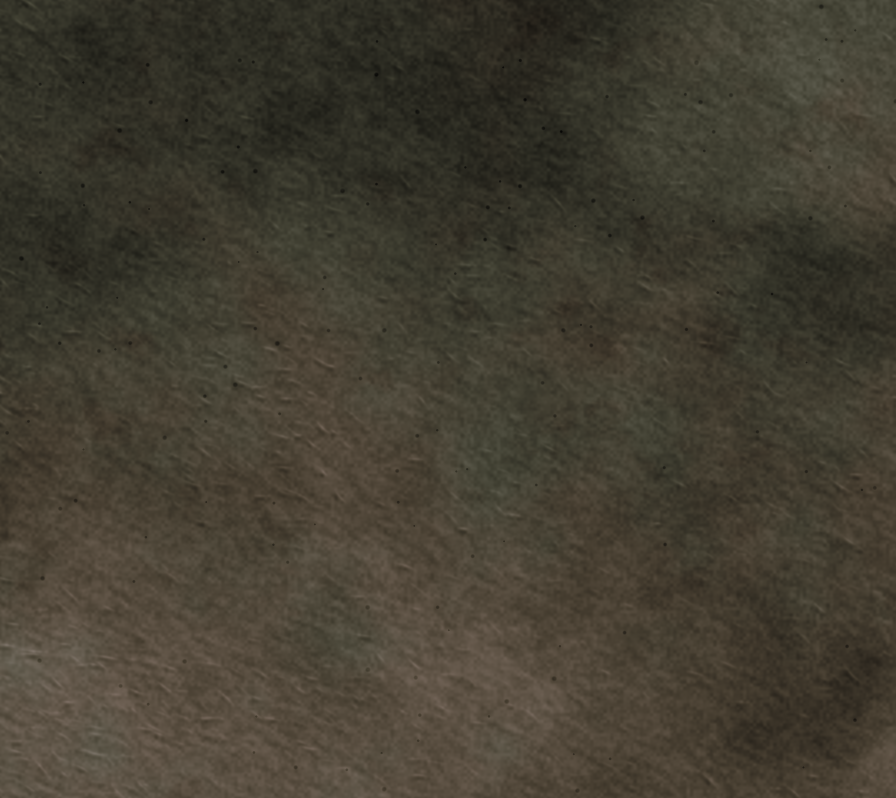
Reproduce this texture procedurally as a Shadertoy shader.

```glsl
// Dim, mottled earth-coloured paint with fine grain and short slanted flecks.
#define COOL_TINT vec3(1.01, 1.00, 0.785)
#define WARM_TINT vec3(1.085, 0.95, 0.74)
#define TONE_BOTTOM 0.305
#define TONE_TOP 0.198
#define MOTTLE 0.11
#define BLOTCH 0.075
#define SMUDGE 0.035
#define GRAIN 0.085
#define BRUSH_RELIEF 0.045
#define FLECK_CELL 0.021
#define FLECK_LIGHT 0.085
#define FLECK_ANGLE -0.42

float hash(vec2 p) {
    vec3 q = fract(vec3(p.xyx) * 0.1031);
    q += dot(q, q.yzx + 33.33);
    return fract((q.x + q.y) * q.z);
}

float noise(vec2 p) {
    vec2 i = floor(p), f = fract(p);
    f = f * f * (3.0 - 2.0 * f);
    return mix(mix(hash(i), hash(i + vec2(1, 0)), f.x),
               mix(hash(i + vec2(0, 1)), hash(i + vec2(1, 1)), f.x), f.y);
}

mat2 rotation(float a) {
    return mat2(cos(a), -sin(a), sin(a), cos(a));
}

float fbm(vec2 p) {
    float sum = 0.0, weight = 0.5;
    for (int i = 0; i < 5; i++) {
        sum += weight * noise(p);
        p = rotation(0.6) * p * 2.03 + 17.3;
        weight *= 0.5;
    }
    return sum / 0.96875;
}

// Broad light and dark clouds: centre x, centre y, radius, brightness
const vec4 CLOUDS[10] = vec4[10](
    vec4(0.05, 0.13, 0.28, 0.050), vec4(0.52, 0.17, 0.13, 0.040),
    vec4(0.88, 0.14, 0.10, -0.085), vec4(0.47, 0.92, 0.18, -0.035),
    vec4(0.08, 0.97, 0.24, -0.025), vec4(0.95, 0.88, 0.22, 0.070),
    vec4(0.93, 0.62, 0.13, -0.055), vec4(0.08, 0.67, 0.10, -0.040),
    vec4(0.78, 0.63, 0.08, 0.030), vec4(0.67, 0.52, 0.15, -0.025));

float cloudTone(vec2 uv) {
    float tone = mix(TONE_BOTTOM, TONE_TOP, uv.y);
    for (int i = 0; i < 10; i++) {
        vec2 d = (uv - CLOUDS[i].xy) / CLOUDS[i].z;
        tone += CLOUDS[i].w * exp(-dot(d, d));
    }
    return tone;
}

// Short curved strokes, each with a lit ridge and a shadow under it
float flecks(vec2 p, float seed) {
    vec2 cell = floor(p / FLECK_CELL);
    float sum = 0.0;
    for (int y = -1; y <= 1; y++)
    for (int x = -1; x <= 1; x++) {
        vec2 id = cell + vec2(x, y);
        vec2 key = id + seed;
        vec2 centre = (id + vec2(hash(key + 3.1), hash(key + 47.7))) * FLECK_CELL;
        float patchy = smoothstep(0.3, 0.7, noise(centre * 8.0 + seed));
        float leftward = mix(1.0, 0.3, smoothstep(0.3, 0.75, centre.x));
        float chance = 0.65 * patchy * leftward + 0.06;
        float vigour = hash(key + 12.9);
        float strength = step(hash(key + 91.3), chance) * mix(0.2, 1.0, vigour * vigour);
        float angle = FLECK_ANGLE + 0.9 * (hash(key + 65.2) - 0.5);
        vec2 q = rotation(angle) * (p - centre);
        float halfLength = mix(0.004, 0.012, hash(key + 28.4));
        q.y += 16.0 * (hash(key + 7.7) - 0.5) * q.x * q.x;
        float along = exp(-pow(q.x / halfLength, 2.0));
        float ridge = exp(-pow(q.y / 0.0019, 2.0));
        float shadow = exp(-pow((q.y + 0.0046) / 0.0027, 2.0));
        sum += strength * along * (ridge - 0.6 * shadow);
    }
    return sum;
}

// Sparse round pinholes
float specks(vec2 p) {
    vec2 cell = floor(p * 45.0), f = fract(p * 45.0);
    vec2 centre = 0.2 + 0.6 * vec2(hash(cell + 5.3), hash(cell + 19.1));
    float size = mix(0.05, 0.13, hash(cell + 33.7));
    return step(hash(cell + 61.9), 0.07) * smoothstep(size * 1.5, size * 0.4, length(f - centre));
}

void mainImage(out vec4 fragColor, in vec2 fragCoord) {
    vec2 uv = fragCoord / iResolution.xy;
    vec2 p = fragCoord / iResolution.y;

    // Clouds with ragged, brushed edges, then smaller blotches
    vec2 warp = vec2(fbm(p * 7.0 + 4.0), fbm(p * 7.0 + 31.0)) - 0.5;
    float tone = cloudTone(uv + 0.16 * warp);
    tone += MOTTLE * (fbm(p * vec2(4.5, 6.0) + warp + 9.0) - 0.5);
    tone += BLOTCH * (fbm(p * vec2(19.0, 24.0) + 2.0 * warp + 21.0) - 0.5);
    float smudge = smoothstep(0.58, 0.85, fbm(p * vec2(17.0, 21.0) + 53.0));
    tone -= SMUDGE * smudge;

    // Slanted brush relief and strokes
    vec2 brushed = rotation(FLECK_ANGLE) * p * vec2(55.0, 120.0) + 3.0 * warp;
    float brush = noise(brushed) - noise(brushed + vec2(0.2, 0.7));
    float relief = flecks(p, 11.0) + 0.6 * flecks(p + 0.37, 83.0);
    tone += (BRUSH_RELIEF * brush + FLECK_LIGHT * relief) * (0.4 + 2.0 * tone);

    // Fine grain and specks
    vec2 turned = rotation(0.5) * p;
    float fine = 0.6 * noise(p * 240.0) + 0.4 * noise(turned * 150.0 + 7.0);
    tone += GRAIN * (fine - 0.5);
    tone -= 0.10 * specks(p);

    // Olive above, brown below, drifting in patches
    float warmth = 1.0 - 0.95 * uv.y + 0.25 * (uv.x - 0.5);
    warmth += 1.3 * (fbm(p * 5.0 + 77.0) - 0.5) + 0.6 * (fbm(p * 16.0 + 13.0) - 0.5);
    vec3 tint = mix(COOL_TINT, WARM_TINT, smoothstep(0.05, 0.95, warmth + 0.3 * smudge));
    tint.b += 0.6 * max(tone - 0.25, 0.0);

    fragColor = vec4(clamp(tone * tint, 0.0, 1.0), 1.0);
}
```
